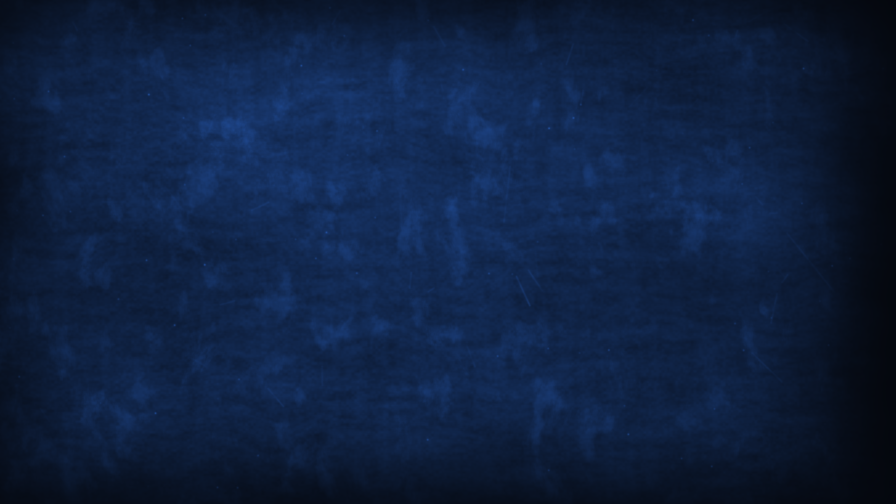
This texture is drawn by a WebGL 1 fragment shader. Its source:

```glsl
precision highp float;
// A worn, dark blue board: broad soft light patches inside an uneven vignette,
// with layered value noise for cloudy wear and irregular brushed grain,
// then fine scratches, scuffs and specks scattered by hash.

#define BASE_TONE 0.298
#define EDGE_TONE 0.052
#define CLOUD_AMOUNT 0.38
#define BRUSH_AMOUNT 0.34
#define SCUFF_AMOUNT 0.30
#define GRAIN_AMOUNT 0.20
#define SCRATCH_TONE 0.15
#define SCRATCH_WIDTH 0.0023
#define SCRATCH_COUNT 40
#define SPECK_TONE 0.26
#define TINT vec3(0.202, 0.497, 1.0)

uniform vec2 u_resolution;

float hash(vec2 p) {
  return fract(sin(dot(p, vec2(127.1, 311.7))) * 43758.545);
}

float noise(vec2 p) {
  vec2 cell = floor(p), f = fract(p);
  f = f * f * (3.0 - 2.0 * f);
  float low = mix(hash(cell), hash(cell + vec2(1.0, 0.0)), f.x);
  float high = mix(hash(cell + vec2(0.0, 1.0)), hash(cell + 1.0), f.x);
  return mix(low, high, f.y);
}

float fbm(vec2 p) {
  float sum = 0.0, weight = 0.5;
  for (int i = 0; i < 5; i++) {
    sum += weight * noise(p);
    p = mat2(1.6, 1.2, -1.2, 1.6) * p + 7.3;
    weight *= 0.5;
  }
  return sum;
}

// Soft elliptical patch in 0..1 canvas space
float patchGlow(vec2 uv, vec2 centre, vec2 radius) {
  vec2 d = (uv - centre) / radius;
  return exp(-dot(d, d));
}

// Thin line from a to b, broken up along its length
float scratch(vec2 p, vec2 a, vec2 b) {
  vec2 ab = b - a;
  float along = clamp(dot(p - a, ab) / dot(ab, ab), 0.0, 1.0);
  float d = length(p - a - ab * along) / SCRATCH_WIDTH;
  return exp(-d * d) * (0.2 + 0.8 * noise(p * 75.0));
}

float randomScratches(vec2 p, float aspect) {
  float sum = 0.0;
  for (int i = 0; i < SCRATCH_COUNT; i++) {
    float id = float(i);
    vec2 start = vec2(hash(vec2(id, 1.0)) * aspect, sqrt(hash(vec2(id, 2.0))));
    float angle = 6.283 * hash(vec2(id, 3.0));
    float reach = mix(0.01, 0.06, hash(vec2(id, 4.0)));
    vec2 end = start + reach * vec2(cos(angle), sin(angle));
    sum += scratch(p, start, end) * mix(0.15, 0.6, hash(vec2(id, 5.0)));
  }
  return sum;
}

float specks(vec2 p) {
  vec2 grid = p * 18.0, cell = floor(grid);
  vec2 centre = 0.2 + 0.6 * vec2(hash(cell + 3.1), hash(cell + 8.7));
  float d = length(fract(grid) - centre);
  return step(0.82, hash(cell + 5.9)) * exp(-d * d * 650.0) * hash(cell + 1.4);
}

float vignette(vec2 uv) {
  float sides = smoothstep(-0.10, 0.13, uv.x) * smoothstep(-0.02, 0.19, 1.0 - uv.x);
  float ends = smoothstep(-0.09, 0.21, uv.y) * smoothstep(-0.13, 0.17, 1.0 - uv.y);
  return sides * ends;
}

void main() {
  vec2 uv = gl_FragCoord.xy / u_resolution;
  float aspect = u_resolution.x / u_resolution.y;
  vec2 p = vec2(uv.x * aspect, uv.y);

  // Broad light and dark areas
  float tone = BASE_TONE;
  tone += 0.080 * patchGlow(uv, vec2(0.26, 0.71), vec2(0.13, 0.12));
  tone += 0.045 * patchGlow(uv, vec2(0.40, 0.80), vec2(0.22, 0.17));
  tone += 0.030 * patchGlow(uv, vec2(0.53, 0.54), vec2(0.20, 0.22));
  tone += 0.025 * patchGlow(uv, vec2(0.82, 0.60), vec2(0.12, 0.09));
  tone += 0.025 * patchGlow(uv, vec2(0.44, 0.22), vec2(0.24, 0.12));
  tone -= 0.065 * patchGlow(uv, vec2(0.76, 0.42), vec2(0.13, 0.10));
  tone -= 0.035 * patchGlow(uv, vec2(0.14, 0.38), vec2(0.16, 0.09));
  tone -= 0.040 * patchGlow(uv, vec2(0.78, 0.77), vec2(0.14, 0.12));
  tone -= 0.040 * patchGlow(uv, vec2(0.82, 0.24), vec2(0.18, 0.16));

  // Cloudy wear, irregular brushing, pale scuffs and grain
  vec2 warped = p + 0.03 * vec2(noise(p * 9.0), noise(p * 9.0 + 31.0));
  float clouds = fbm(warped * vec2(4.0, 6.0) + 2.7) - 0.48;
  float across = fbm(warped * vec2(14.0, 62.0)) - 0.48;
  float down = fbm(warped * vec2(48.0, 13.0) + 19.0) - 0.48;
  float scuffs = smoothstep(0.54, 0.80, fbm(warped * vec2(26.0, 17.0) + 5.0));
  float grain = noise(p * 190.0) + noise(p * vec2(90.0, 140.0) + 40.0) - 1.0;
  tone *= 1.0 + CLOUD_AMOUNT * clouds + BRUSH_AMOUNT * (across + 0.6 * down)
    + SCUFF_AMOUNT * (scuffs - 0.1) + GRAIN_AMOUNT * 0.6 * grain;

  // Long marks, then scattered fine ones
  float marks = scratch(p, vec2(1.025, 0.451), vec2(1.051, 0.394));
  marks += 0.5 * scratch(p, vec2(1.562, 0.537), vec2(1.655, 0.421));
  marks += 0.6 * scratch(p, vec2(1.493, 0.299), vec2(1.551, 0.243));
  marks += 0.4 * scratch(p, vec2(1.012, 0.669), vec2(1.0, 0.56));
  marks += 0.6 * scratch(p, vec2(0.532, 0.229), vec2(0.562, 0.194));
  marks += 0.4 * scratch(p, vec2(0.926, 0.315), vec2(0.942, 0.273));
  tone += SCRATCH_TONE * (marks + randomScratches(p, aspect)) + SPECK_TONE * specks(p);

  float shade = vignette(uv + 0.05 * (fbm(p * 5.0 + 11.0) - 0.48));
  tone = mix(EDGE_TONE, tone, shade);
  gl_FragColor = vec4(tone * TINT + vec3(0.006, 0.002, 0.0), 1.0);
}
```
